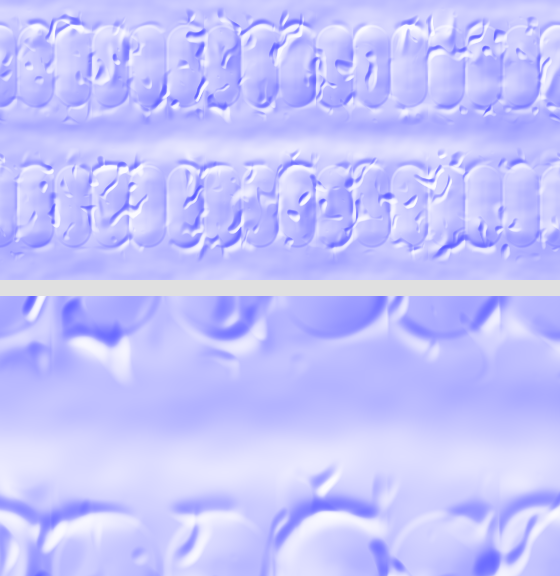
Top: the whole. Bottom: its middle third, enlarged.
This texture map is drawn by a WebGL 1 fragment shader. Its source:

```glsl
precision highp float;
// Two rows of upright rounded capsules in pale violet relief, with worn rims.
// A height field (domes, rim grooves, veins, pits) is lit by its slope from
// the upper left; gradient noise that wraps sideways varies the wear.

uniform vec2 u_resolution;

#define COLUMNS 15.0
#define ROWS 2.0
#define ROW_CENTER 0.263
#define COLUMN_SHIFT 0.005
#define RADIUS 0.065
#define HALF_LENGTH 0.082
#define DOME_HEIGHT 0.0042
#define GROOVE_DEPTH 0.0068
#define VEIN_HEIGHT 0.0062
#define PIT_DEPTH 0.0085
#define BASE_TONE 0.76
#define LIGHT_DIR vec2(-0.5, 0.866)

const float WIDTH = 2.0;   // canvas width in units of its height
const float TAU = 6.2831853;

float hash(vec2 cell) {
  return fract(sin(dot(cell, vec2(127.1, 311.7))) * 43758.547);
}

// Slope of one lattice corner, evaluated at the offset from it.
float corner(vec2 cell, vec2 offset, float period, float seed) {
  cell.x = mod(cell.x, period);
  float angle = TAU * hash(cell + seed);
  return dot(vec2(cos(angle), sin(angle)), offset);
}

// Gradient noise around 0.5; whole-number frequencies wrap across the width.
float noise(vec2 p, vec2 freq, float seed) {
  vec2 s = p * freq;
  vec2 i = floor(s);
  vec2 f = s - i;
  vec2 u = f * f * f * (f * (f * 6.0 - 15.0) + 10.0);
  float period = WIDTH * freq.x;
  vec2 r = vec2(1.0, 0.0);
  float low = mix(corner(i, f, period, seed),
                  corner(i + r, f - r, period, seed), u.x);
  float high = mix(corner(i + r.yx, f - r.yx, period, seed),
                   corner(i + 1.0, f - 1.0, period, seed), u.x);
  return 0.5 + 0.8 * mix(low, high, u.y);
}

// Signed distance to the nearest capsule of the grid.
float capsuleDistance(vec2 p) {
  float pitch = WIDTH / COLUMNS;
  vec2 q = vec2((fract((p.x + COLUMN_SHIFT) / pitch + 0.5) - 0.5) * pitch,
                (fract((p.y - ROW_CENTER) * ROWS + 0.5) - 0.5) / ROWS);
  return length(vec2(q.x, max(abs(q.y) - HALF_LENGTH, 0.0))) - RADIUS;
}

float surfaceHeight(vec2 p) {
  float d = capsuleDistance(p);

  // Full domes with a crisp edge, on softly rolling ground
  float h = DOME_HEIGHT * smoothstep(0.004, -0.058, d);
  h += 0.0009 * smoothstep(0.002, -0.009, d);
  h += 0.0060 * noise(p, vec2(4.0, 9.0), 3.0);
  h += 0.0012 * noise(p, vec2(17.0, 21.0), 11.0);

  // Wear comes in patches and fades out between the rows
  vec2 bend = vec2(noise(p, vec2(12.0, 10.0), 23.0),
                   noise(p, vec2(12.0, 10.0), 29.0)) - 0.5;
  vec2 warped = p + 0.035 * bend;
  float wear = smoothstep(0.34, 0.62, noise(p, vec2(6.0, 5.0), 31.0));
  wear *= smoothstep(0.065, 0.010, d);

  // Broken groove along the rims
  float rim = (d - 0.003 + 0.014 * bend.x) / 0.013;
  float broken = smoothstep(0.42, 0.70, noise(p, vec2(11.0, 13.0), 41.0));
  h -= GROOVE_DEPTH * exp(-rim * rim) * broken * (0.35 + 0.65 * wear);

  // Upright wandering veins
  float vein = (noise(warped, vec2(10.0, 5.0), 47.0) - 0.5) / 0.13;
  float veinPatch = smoothstep(0.46, 0.72, noise(p, vec2(8.0, 6.0), 53.0));
  h += VEIN_HEIGHT * exp(-vein * vein) * wear * veinPatch;

  // Sparse pits
  float pit = smoothstep(0.60, 0.92, noise(warped, vec2(23.0, 19.0), 59.0));
  return h - PIT_DEPTH * pit * wear;
}

// Dark and light bands in the gaps, strongest at mid height.
float gapTone(vec2 p) {
  float g = (fract((p.y - ROW_CENTER) * ROWS) - 0.5) / ROWS;
  float t = g / 0.040;
  float strength = 0.7 - 0.3 * cos(TAU * p.y);
  float uneven = 0.6 + 0.8 * noise(p, vec2(3.0, 4.0), 67.0);
  return -0.12 * t * exp(-0.5 * t * t) * strength * uneven;
}

void main() {
  vec2 p = gl_FragCoord.xy / u_resolution * vec2(WIDTH, 1.0);

  // Slope facing the light
  vec2 offset = 0.003 * LIGHT_DIR;
  float slope = (surfaceHeight(p - offset) - surfaceHeight(p + offset)) / 0.006;

  // Soft limits keep strong slopes within the palette
  float relief = slope > 0.0 ? 0.23 * (1.0 - exp(-slope / 0.23))
                             : -0.42 * (1.0 - exp(slope / 0.42));
  float broad = 0.12 * (noise(p, vec2(3.0, 5.0), 71.0) - 0.5);
  float tone = clamp(BASE_TONE + relief + gapTone(p) + broad, 0.36, 0.98);
  gl_FragColor = vec4(tone, tone, 1.0, 1.0);
}
```
